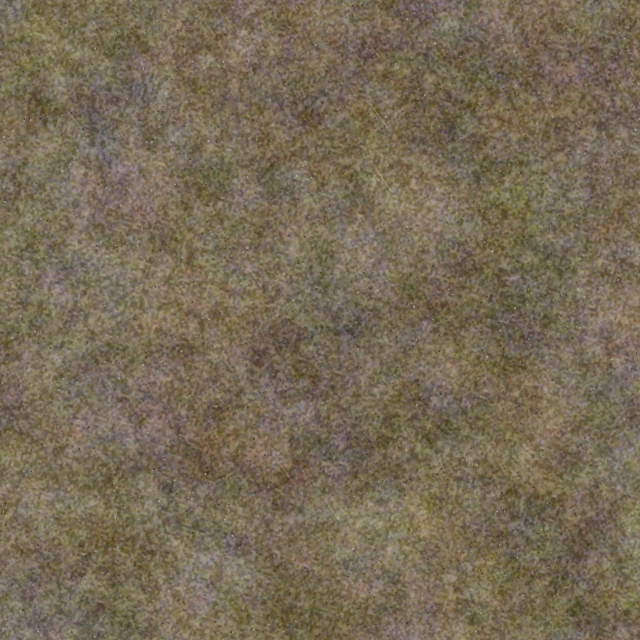
A Shadertoy shader for this texture:

```glsl
const vec3 EARTH = vec3(0.470, 0.421, 0.337);
const vec3 COOL_AXIS = vec3(-0.10, 0.0, 1.0);      // ochre to grey-violet
const vec3 ROSE_AXIS = vec3(0.60, -0.40, 0.25);    // olive to rose
const vec3 DARK_SPECK = vec3(0.20, 0.17, 0.12);
const vec3 LIGHT_SPECK = vec3(0.74, 0.73, 0.67);

const float BASE_FREQUENCY = 6.0;
const float OCTAVE_GAIN = 1.08;
const float GRAIN_FREQUENCY = 270.0;
const float TONE_AMOUNT = 0.092;
const float GRAIN_AMOUNT = 0.085;
const float COOL_AMOUNT = 0.066;
const float ROSE_AMOUNT = 0.038;

const float SPECK_CELLS = 120.0;
const float SPECK_RADIUS = 0.0016;
const float DARK_SHARE = 0.15;
const float LIGHT_SHARE = 0.06;

const float SCRATCH_ANGLE = -0.95;
const vec2 SCRATCH_CELLS = vec2(11.0, 36.0);
const float SCRATCH_SHARE = 0.04;
const float SCRATCH_WIDTH = 0.0011;
const float SCRATCH_DEPTH = 0.06;

// Integer hash: three random values in 0..1 for each cell and seed
vec3 hash3(vec2 cell, float seed) {
    uvec3 v = uvec3(ivec3(vec3(cell, seed)) + 4096);
    v = v * 1664525u + 1013904223u;
    v.x += v.y * v.z; v.y += v.z * v.x; v.z += v.x * v.y;
    v ^= v >> 16u;
    v.x += v.y * v.z; v.y += v.z * v.x; v.z += v.x * v.y;
    return vec3(v >> 8u) / 16777216.0;
}

mat2 rotation(float angle) {
    float c = cos(angle), s = sin(angle);
    return mat2(c, s, -s, c);
}

// Three independent value noises in -1..1
vec3 noise3(vec2 p, float seed) {
    vec2 cell = floor(p), f = fract(p);
    f = f * f * (3.0 - 2.0 * f);
    vec3 low = mix(hash3(cell, seed), hash3(cell + vec2(1, 0), seed), f.x);
    vec3 high = mix(hash3(cell + vec2(0, 1), seed), hash3(cell + vec2(1, 1), seed), f.x);
    return 2.0 * mix(low, high, f.y) - 1.0;
}

// Layered blotches, gently stronger from broad to fine
vec3 blotches(vec2 p) {
    vec3 sum = vec3(0.0);
    float weight = 1.0, power = 0.0;
    p *= BASE_FREQUENCY;
    for (int i = 0; i < 6; i++) {
        sum += weight * noise3(p, float(i));
        power += weight * weight;
        weight *= OCTAVE_GAIN;
        p = rotation(0.65) * p * 2.03 + 7.3;
    }
    return sum / sqrt(power);
}

// Soft oblong flecks, one at most in each cell; returns coverage
float specks(vec2 uv, float share, float seed) {
    vec2 p = rotation(0.4 + seed) * uv * SPECK_CELLS;
    vec2 cell = floor(p);
    vec3 place = hash3(cell, seed);
    vec3 kind = hash3(cell, seed + 1.0);
    vec2 offset = fract(p) - mix(vec2(0.35), vec2(0.65), place.xy);
    offset = rotation(6.283 * kind.z) * offset * vec2(1.0, 1.0);
    offset.y *= mix(1.0, 2.0, kind.y);
    float radius = SPECK_RADIUS * SPECK_CELLS * mix(0.6, 1.3, kind.x);
    float fleck = 1.0 - smoothstep(0.2 * radius, 1.4 * radius, length(offset));
    return fleck * step(place.z, share) * mix(0.4, 1.0, fract(7.0 * kind.x));
}

// Rare bunches of parallel hairline scratches
float scratches(vec2 uv) {
    vec2 p = rotation(-SCRATCH_ANGLE) * uv * SCRATCH_CELLS;
    vec2 cell = floor(p);
    vec3 random = hash3(cell, 31.0);
    vec2 f = fract(p) - 0.5;
    float across = (f.y - 0.2 * (random.y - 0.5)) / SCRATCH_CELLS.y / SCRATCH_WIDTH;
    float halfLength = mix(0.2, 0.42, random.z);
    float ends = 1.0 - smoothstep(0.4 * halfLength, halfLength, abs(f.x));
    float bunch = exp(-0.12 * across * across);
    return cos(across) * bunch * ends * step(random.x, SCRATCH_SHARE);
}

void mainImage(out vec4 fragColor, in vec2 fragCoord) {
    vec2 uv = fragCoord / iResolution.y;

    // Mottled ground with fine coloured grain
    vec3 blotch = blotches(uv);
    vec3 grain = noise3(rotation(0.3) * uv * GRAIN_FREQUENCY, 11.0);
    vec3 color = EARTH + TONE_AMOUNT * blotch.x + GRAIN_AMOUNT * grain.x;
    color += COOL_AXIS * COOL_AMOUNT * (blotch.y + 0.3 * grain.y);
    color += ROSE_AXIS * ROSE_AMOUNT * (blotch.z + 0.3 * grain.z);

    // Scratches and scattered specks, the dark ones gathered in dark patches
    color += SCRATCH_DEPTH * scratches(uv);
    float darkShare = DARK_SHARE * clamp(1.0 - 1.2 * blotch.x, 0.0, 2.0);
    color = mix(color, DARK_SPECK, 0.75 * specks(uv, darkShare, 20.0));
    color = mix(color, LIGHT_SPECK, 0.80 * specks(uv, LIGHT_SHARE, 24.0));

    fragColor = vec4(clamp(color, 0.0, 1.0), 1.0);
}
```
